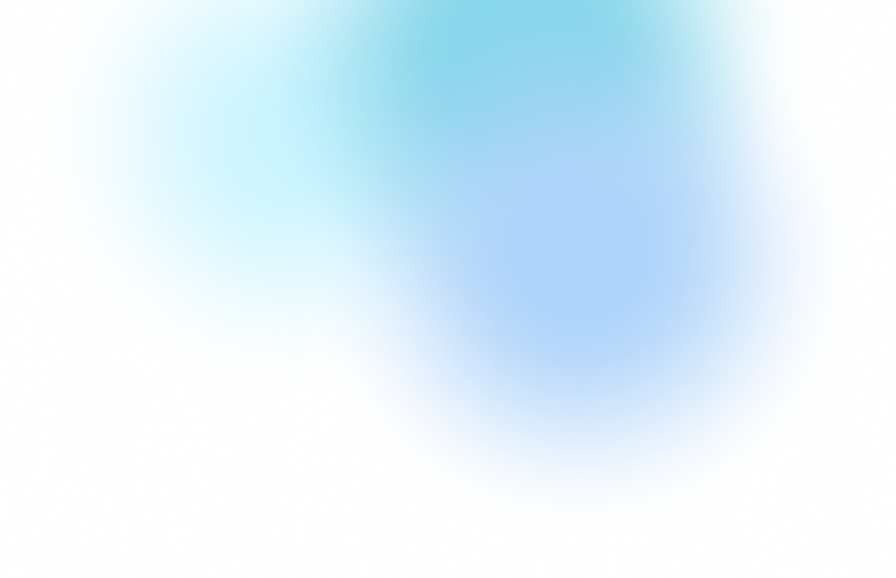
Give the GLSL for this background, as a Shadertoy shader.

```glsl
#define ASPECT 1.5515
#define PAPER vec3(0.996, 0.998, 0.998)
#define CYAN vec3(0.80, 0.96, 1.00)
#define TEAL vec3(0.53, 0.84, 0.92)
#define BLUE vec3(0.685, 0.83, 0.98)
#define CYAN_CENTER vec2(0.505, 0.765)
#define TEAL_CENTER vec2(0.910, 0.900)
#define BLUE_CENTER vec2(1.005, 0.555)
// Radius and half-width of the soft edge
#define CYAN_SIZE vec2(0.245, 0.205)
#define TEAL_SIZE vec2(0.300, 0.190)
#define BLUE_SIZE vec2(0.285, 0.200)
#define GRAIN 0.004

float hash(vec2 p) {
    return fract(sin(dot(p, vec2(12.9898, 78.233))) * 43758.5453);
}

// Coverage of a blurred disc: 1 in the core, 0 outside
float softDisc(vec2 p, vec2 center, vec2 size) {
    return 1.0 - smoothstep(size.x - size.y, size.x + size.y, distance(p, center));
}

void mainImage(out vec4 fragColor, in vec2 fragCoord) {
    vec2 p = fragCoord / iResolution.xy * vec2(ASPECT, 1.0);

    // Glows, stacked from back to front
    vec3 color = PAPER;
    color = mix(color, CYAN, softDisc(p, CYAN_CENTER, CYAN_SIZE));
    color = mix(color, TEAL, softDisc(p, TEAL_CENTER, TEAL_SIZE));
    color = mix(color, BLUE, softDisc(p, BLUE_CENTER, BLUE_SIZE));

    // Faint dither against banding
    color += (hash(fragCoord) - 0.5) * GRAIN;
    fragColor = vec4(clamp(color, 0.0, 1.0), 1.0);
}
```
